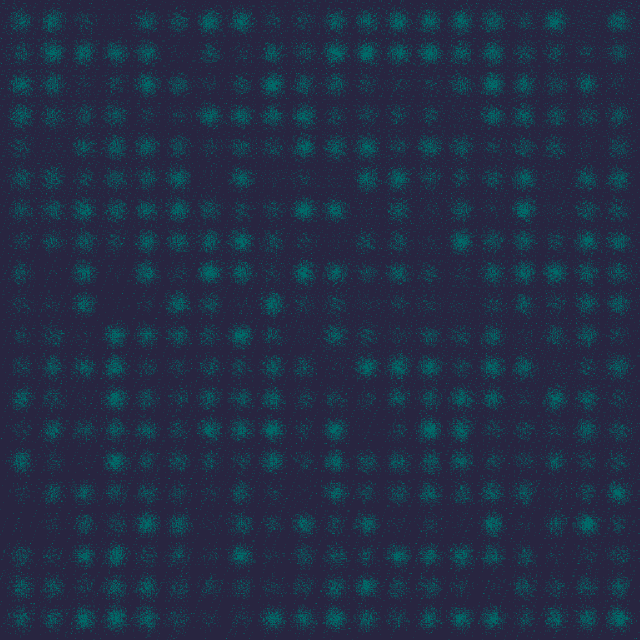
A Shadertoy shader for this pattern:

```glsl
float hash(vec2 p) {
    return fract(sin(dot(p, vec2(127.1, 311.7))) * 43758.5453);
}

// Chance that a grain is inked: a soft round blob per grid cell
float blobDensity(vec2 uv) {
    vec2 grid = (uv - 0.5) / 0.0491 + 10.0;
    vec2 cell = clamp(floor(grid), 0.0, 19.0);
    vec2 offset = grid - cell - 0.5;
    float strength = mix(0.04, 0.94, hash(cell + 3.7));
    return strength * exp(-dot(offset, offset) / (2.0 * 0.21 * 0.21));
}

// One grain of the stipple, either inked or bare
float stipple(vec2 uv) {
    vec2 grain = floor(uv * 1024.0);
    return step(hash(grain + 0.5), blobDensity((grain + 0.5) / 1024.0));
}

void mainImage(out vec4 fragColor, in vec2 fragCoord) {
    // Average four samples per pixel to smooth the grains
    float ink = 0.0;
    for (int i = 0; i < 4; i++) {
        vec2 subpixel = vec2(i % 2, i / 2) * 0.5 - 0.25;
        vec2 uv = (fragCoord + subpixel - 0.5 * iResolution.xy)
                / min(iResolution.x, iResolution.y) + 0.5;
        ink += 0.25 * stipple(uv);
    }

    vec3 indigo = vec3(0.155, 0.146, 0.252);
    vec3 teal = vec3(0.0, 0.42, 0.41);
    fragColor = vec4(mix(indigo, teal, ink), 1.0);
}
```
